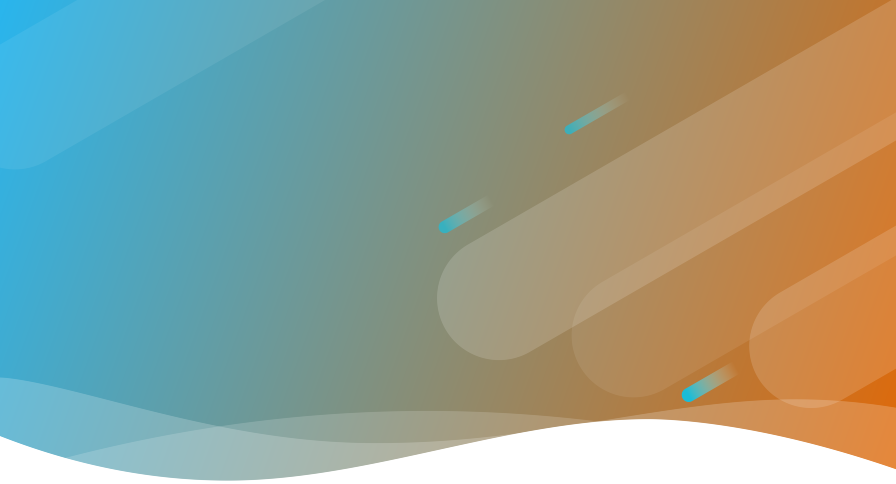
This background is drawn by a WebGL 2 fragment shader. Its source:

```glsl
#version 300 es
precision highp float;

uniform vec2 u_resolution;
out vec4 fragColor;

// Lengths are in units of the canvas height
const vec3 BLUE = vec3(0.16, 0.71, 0.93);
const vec3 ORANGE = vec3(0.88, 0.41, 0.03);
const vec3 CYAN = vec3(0.08, 0.75, 0.87);
const vec3 PALE = vec3(0.90, 0.92, 0.86);
const vec3 WHITE = vec3(1.0);

const vec2 GRADIENT_DIR = vec2(0.94, 0.34);
const vec2 SLANT = vec2(0.866, 0.5);
const float BAND_RADIUS = 0.128;
const float BAND_LENGTH = 4.0;
const float SWELL_ALPHA = 0.20;
const float HILL_ALPHA = 0.16;

// Bands: start x, start y, opacity
const int BAND_COUNT = 4;
const vec3 BANDS[BAND_COUNT] = vec3[](
    vec3(0.031, 0.778, 0.07), vec3(1.031, 0.384, 0.15),
    vec3(1.309, 0.307, 0.08), vec3(1.676, 0.285, 0.15));

// Streaks: start x, start y, length, radius
const int STREAK_COUNT = 3;
const vec4 STREAKS[STREAK_COUNT] = vec4[](
    vec4(0.919, 0.531, 0.111, 0.0128),
    vec4(1.176, 0.732, 0.140, 0.0095),
    vec4(1.423, 0.184, 0.113, 0.0145));
const vec3 STREAK_ALPHA = vec3(0.68, 0.68, 0.96);

// Wave turning points: x, height
const vec2 FLOOR_TROUGH = vec2(0.471, 0.007);
const vec2 FLOOR_CREST = vec2(1.341, 0.134);
const vec2 SWELL_START = vec2(0.0, 0.220);
const vec2 SWELL_TROUGH = vec2(0.773, 0.0845);
const vec2 SWELL_CREST = vec2(1.643, 0.175);
const vec2 HILL_CREST = vec2(0.882, 0.151);

float coverage(float dist) {
    float pixel = 1.0 / u_resolution.y;
    return 1.0 - smoothstep(-0.6 * pixel, 0.6 * pixel, dist);
}

float capsule(vec2 fromStart, float len, float radius) {
    float along = clamp(dot(fromStart, SLANT), 0.0, len);
    return length(fromStart - SLANT * along) - radius;
}

// Eased curve between two turning points; skew shifts its middle
float ease(float x, vec2 a, vec2 b, float skew) {
    float t = clamp((x - a.x) / (b.x - a.x), 0.0, 1.0);
    return mix(a.y, b.y, smoothstep(0.0, 1.0, pow(t, skew)));
}

float floorHeight(float x) {
    float leftRise = 0.415 * pow(max(FLOOR_TROUGH.x - x, 0.0), 2.0);
    float rightFall = 0.325 * pow(max(x - FLOOR_CREST.x, 0.0), 1.7);
    return ease(x, FLOOR_TROUGH, FLOOR_CREST, 1.0) + leftRise - rightFall;
}

float swellHeight(float x) {
    float descent = ease(x, SWELL_START, SWELL_TROUGH, 0.75);
    float ascent = ease(x, SWELL_TROUGH, SWELL_CREST, 1.1);
    float rightFall = 0.40 * pow(max(x - SWELL_CREST.x, 0.0), 2.0);
    return descent + ascent - SWELL_TROUGH.y - rightFall;
}

float hillHeight(float x) {
    float offset = x - HILL_CREST.x;
    return HILL_CREST.y - 0.174 * offset * offset;
}

void main() {
    vec2 p = gl_FragCoord.xy / u_resolution.y;
    float aspect = u_resolution.x / u_resolution.y;

    // Diagonal backdrop
    float t = dot(vec2(p.x, 1.0 - p.y), GRADIENT_DIR)
            / dot(vec2(aspect, 1.0), GRADIENT_DIR);
    vec3 color = mix(BLUE, ORANGE, t);

    // Translucent bands
    for (int i = 0; i < BAND_COUNT; i++) {
        float dist = capsule(p - BANDS[i].xy, BAND_LENGTH, BAND_RADIUS);
        color = mix(color, WHITE, BANDS[i].z * coverage(dist));
    }

    // Streaks fading toward their upper ends
    for (int i = 0; i < STREAK_COUNT; i++) {
        vec4 streak = STREAKS[i];
        vec2 q = p - streak.xy;
        float fade = clamp(dot(q, SLANT) / streak.z, 0.0, 1.0);
        float alpha = STREAK_ALPHA[i] * (1.0 - fade);
        float dist = capsule(q, streak.z, streak.w);
        color = mix(color, mix(CYAN, PALE, fade), alpha * coverage(dist));
    }

    // Layered waves over a white floor
    color = mix(color, WHITE, SWELL_ALPHA * coverage(p.y - swellHeight(p.x)));
    color = mix(color, WHITE, HILL_ALPHA * coverage(p.y - hillHeight(p.x)));
    color = mix(color, WHITE, coverage(p.y - floorHeight(p.x)));

    fragColor = vec4(color, 1.0);
}
```
